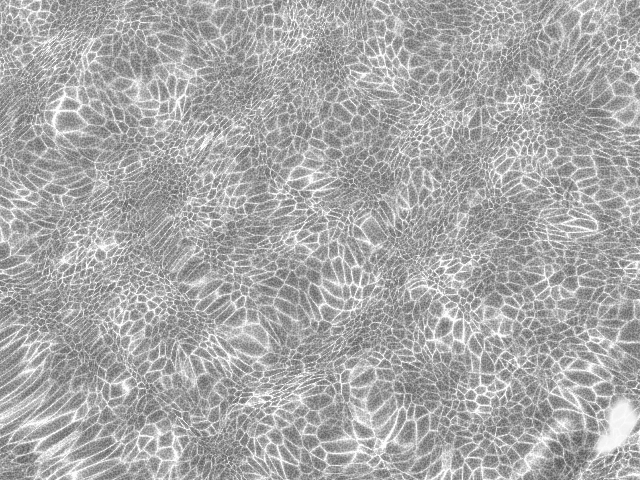
Give the GLSL for this texture, as a Shadertoy shader.

```glsl
const float WATER_TONE = 0.485;
const float LIGHT_GAIN = 0.40;
const float GRAIN_GAIN = 0.27;
const vec2 SUN_GLINT = vec2(1.285, 0.095);

vec2 hash2(vec2 p) {
    vec3 q = fract(p.xyx * vec3(0.1031, 0.1030, 0.0973));
    q += dot(q, q.yzx + 33.33);
    return fract((q.xx + q.yz) * q.zy);
}

// Distances to the nearest and second nearest cell point
vec2 cells(vec2 p) {
    vec2 id = floor(p), f = fract(p);
    vec2 nearest = vec2(8.0);
    for (int y = -1; y <= 1; y++)
    for (int x = -1; x <= 1; x++) {
        vec2 o = vec2(x, y);
        float d = length(o + hash2(id + o + 100.0) - f);
        nearest = d < nearest.x ? vec2(d, nearest.x) : vec2(nearest.x, min(d, nearest.y));
    }
    return nearest;
}

// Bright web along the cell borders
float web(vec2 p, float sharpness) {
    vec2 c = cells(p);
    return exp(-(c.y - c.x) * sharpness);
}

// Layered sines, roughly -1 to 1
float swell(vec2 p, float seed) {
    float sum = 0.0;
    for (int i = 0; i < 4; i++) {
        float a = float(i) * 2.4 + seed;
        sum += sin(dot(p, vec2(cos(a), sin(a))) * (1.0 + 0.45 * float(i)) + a * 5.0);
    }
    return sum * 0.4;
}

// Waves that bend, squeeze and stretch the web
vec2 bend(vec2 p, float strength) {
    float freq = 6.0;
    for (int i = 0; i < 6; i++) {
        float a = float(i) * 2.4 + 0.5;
        vec2 dir = vec2(cos(a), sin(a));
        float phase = dot(p, dir) * freq + 1.7 * sin(dot(p, dir.yx) * freq * 0.6);
        p += dir * sin(phase + a * 3.0) * strength / freq;
        freq *= 1.55;
    }
    return p;
}

// Scattered partial sets of concentric ripples
float ripples(vec2 p) {
    float sum = 0.0;
    for (int i = 0; i < 9; i++) {
        vec2 h = hash2(vec2(float(i) * 7.0 + 3.0, 19.0));
        vec2 d = p - vec2(h.x * 1.33, h.y);
        float r = length(d), radius = mix(0.025, 0.06, h.x);
        float arc = 0.5 + 0.5 * sin(atan(d.y, d.x) + h.y * 30.0);
        float band = exp(-pow((r - radius) / 0.018, 2.0));
        sum += band * arc * sin(r * 650.0 + 2.0 * swell(p * 30.0, h.x));
    }
    return sum;
}

float segment(vec2 p, vec2 a, vec2 b) {
    vec2 ab = b - a;
    return length(p - a - ab * clamp(dot(p - a, ab) / dot(ab, ab), 0.0, 1.0));
}

void mainImage(out vec4 fragColor, in vec2 fragCoord) {
    vec2 uv = fragCoord / iResolution.y;
    vec2 bent = bend(uv, 0.36);

    // Cells shrink with distance and lean to the right
    vec2 grid = vec2((bent.x - 0.67) * mix(36.0, 60.0, uv.y) - 13.0 * bent.y,
                     bent.y * mix(46.0, 52.0, uv.y));
    float focus = swell(uv * 19.0, 1.0);
    float flicker = swell(grid * 1.1, 2.0);

    // Light webs, with long creases where they gather
    float coarse = web(grid, 6.2 - 1.2 * focus);
    float fine = web(grid * 1.65 + 31.0, 6.0);
    float crease = web(bent * vec2(8.0, 7.0) + 5.0, 24.0) * smoothstep(-0.2, 0.8, focus);
    float light = coarse * (0.86 + 0.32 * flicker + 0.18 * focus);
    light += fine * (0.26 - 0.14 * flicker);
    light += crease * (0.15 + 0.5 * coarse) + 0.16 * ripples(uv);

    // Sand grain and broad shade
    float grain = cells(uv * 235.0).x - 0.42;
    float mottle = 0.035 * swell(uv * 48.0, 4.0) + 0.02 * focus;
    float contrast = mix(1.1, 0.9, uv.y);
    float tone = WATER_TONE + 0.035 * uv.y + mottle;
    tone += light * LIGHT_GAIN * contrast + grain * GRAIN_GAIN;

    // Sun glint and foam streaks in the near corner
    vec2 rough = uv + 0.012 * vec2(flicker, swell(grid * 0.7, 5.0));
    float shade = segment(uv, vec2(1.16, 0.02), vec2(1.24, 0.12));
    tone -= 0.08 * exp(-pow(shade / 0.045, 2.0));
    float streak = min(segment(rough, vec2(1.06, 0.01), vec2(1.18, 0.12)),
                       segment(rough, vec2(1.21, 0.0), SUN_GLINT));
    tone += 0.24 * exp(-pow(streak / 0.011, 2.0));
    float glint = segment(rough, SUN_GLINT - vec2(0.02, 0.015), SUN_GLINT + vec2(0.018, 0.04));
    tone = mix(tone, 0.98, 0.93 * smoothstep(0.037, 0.014, glint));

    fragColor = vec4(vec3(clamp(tone, 0.3, 0.99)), 1.0);
}
```
